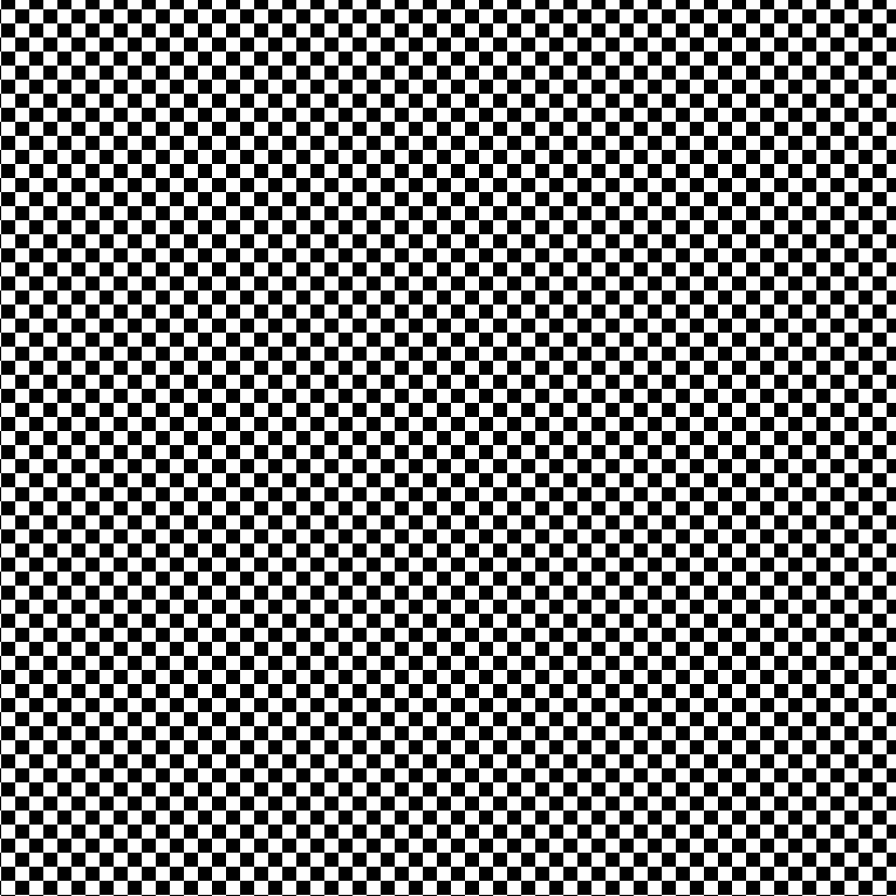
Write a Shadertoy shader that draws this pattern.

```glsl
const float CELLS = 63.75;            // squares across the canvas
const vec2 ORIGIN = vec2(0.0013);     // lower left corner of the first square
const vec3 DARK = vec3(0.005);
const vec3 LIGHT = vec3(0.995);

// Integral of a square wave that is +1 on even cells and -1 on odd ones
vec2 triangleWave(vec2 p) {
    return 1.0 - abs(mod(p, 2.0) - 1.0);
}

// Checkerboard from -1 to 1, box filtered over the given width in cells
float checker(vec2 p, float width) {
    vec2 halfWidth = vec2(0.5 * width);
    vec2 wave = (triangleWave(p + halfWidth) - triangleWave(p - halfWidth)) / width;
    return wave.x * wave.y;
}

void mainImage(out vec4 fragColor, in vec2 fragCoord) {
    // Canvas units to cell units
    vec2 uv = fragCoord / iResolution.y;
    float pixelWidth = CELLS / iResolution.y;
    vec2 cellPos = (uv - ORIGIN) * CELLS;

    // Even squares are light, odd squares dark
    float light = 0.5 + 0.5 * checker(cellPos, pixelWidth);
    fragColor = vec4(mix(DARK, LIGHT, light), 1.0);
}
```
